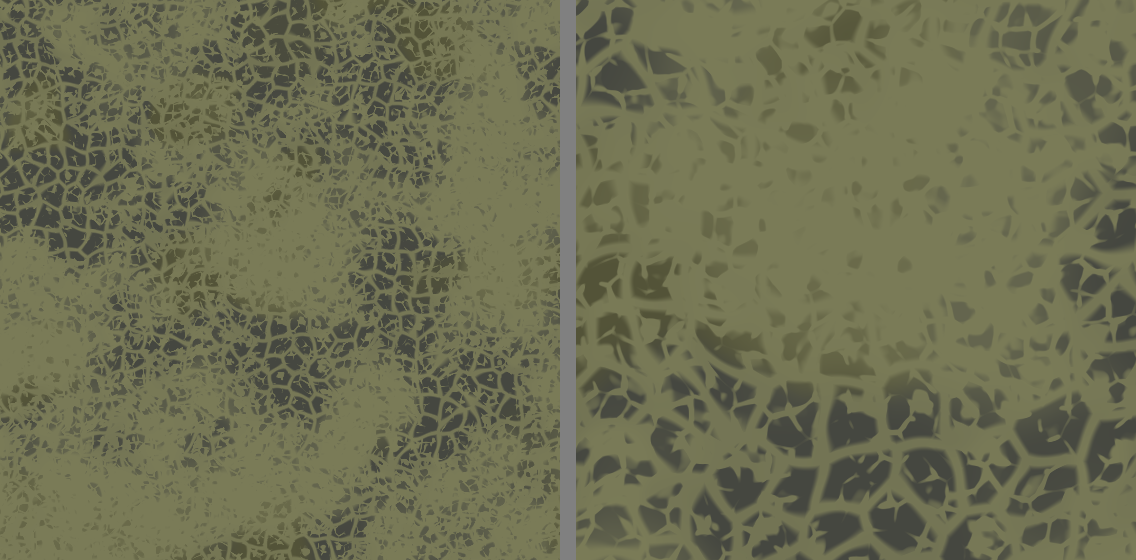
Left: the whole. Right: its middle third, enlarged.
This texture is drawn by a three.js fragment shader. Its source:

```glsl
// Weathered olive surface with dark, broken scale-like patches.
// Cellular noise cuts pale veins through the patches, finer cells and
// smooth cellular grain erode them, and broad clouds vary their density.

varying vec2 vUv;

vec2 hash2(vec2 p) {
  vec3 q = fract(p.xyx * vec3(0.1031, 0.1030, 0.0973));
  q += dot(q, q.yzx + 33.33);
  return fract((q.xx + q.yz) * q.zy);
}

// x: distance to the nearest seed, y: gap to the second, z: cell id
vec3 cells(vec2 p) {
  vec2 base = floor(p);
  float nearest = 9.0, second = 9.0, id = 0.0;
  for (int y = -1; y <= 1; y++) {
    for (int x = -1; x <= 1; x++) {
      vec2 cell = base + vec2(float(x), float(y));
      vec2 seed = hash2(cell);
      float d = length(cell + 0.1 + 0.8 * seed - p);
      if (d < nearest) {
        second = nearest;
        nearest = d;
        id = fract(seed.x * 7.3 + seed.y * 5.1);
      } else {
        second = min(second, d);
      }
    }
  }
  return vec3(nearest, second - nearest, id);
}

// Smooth cellular noise: random seed values blended by distance
float blobs(vec2 p) {
  vec2 base = floor(p);
  float total = 0.0, weight = 0.0;
  for (int y = -1; y <= 1; y++) {
    for (int x = -1; x <= 1; x++) {
      vec2 cell = base + vec2(float(x), float(y));
      vec2 toSeed = cell + 0.2 + 0.6 * hash2(cell) - p;
      float w = exp(-6.0 * dot(toSeed, toSeed));
      total += w * hash2(cell + 71.0).x;
      weight += w;
    }
  }
  return total / weight;
}

void main() {
  // Gentle layered-sine warp bends the cell walls
  vec2 p = vUv + 0.004 * sin(vUv.yx * 41.0 + vec2(0.4, 2.1))
               + 0.0015 * sin(vUv.yx * 137.0 + vec2(1.7, 0.3));

  // Broad clouds of wear
  float density = 0.62 * blobs(p * 5.0 + 13.0) + 0.38 * blobs(p * 12.0 + 37.0);

  // Scales parted by pale veins, some with a pale core
  vec3 scale = cells(p * 27.0 + 5.0);
  float plate = smoothstep(0.05, 0.27, scale.y);
  float core = step(0.6, scale.z) * (1.0 - smoothstep(0.1, 0.26, scale.x));

  // Fine cracks and grain break up each scale
  float web = smoothstep(0.02, 0.3, cells(p * 61.0 + 19.0).y);
  float grain = 0.55 * blobs(p * 72.0 + 3.0) + 0.45 * blobs(p * 128.0 + 51.0);
  float score = 0.95 * grain + 0.8 * density + 0.28 * web
              + 0.16 * (scale.z - 0.5) - 0.25 * core;
  float mark = smoothstep(0.95, 1.18, score) * plate;

  // Marks fade where the wear is thin, over a faint wash
  float thick = smoothstep(0.3, 0.64, density);
  float ink = mark * mix(0.4, 0.97, thick);
  ink = max(ink, 0.16 * thick * blobs(p * 32.0 + 83.0));

  // Charcoal drifts toward brown olive in places
  float tint = smoothstep(0.5, 0.8, blobs(p * 7.0 + 97.0));
  vec3 olive = vec3(0.478, 0.482, 0.342);
  vec3 charcoal = mix(vec3(0.265, 0.272, 0.248), vec3(0.32, 0.32, 0.215), tint);
  gl_FragColor = vec4(mix(olive, charcoal, ink), 1.0);
}
```
